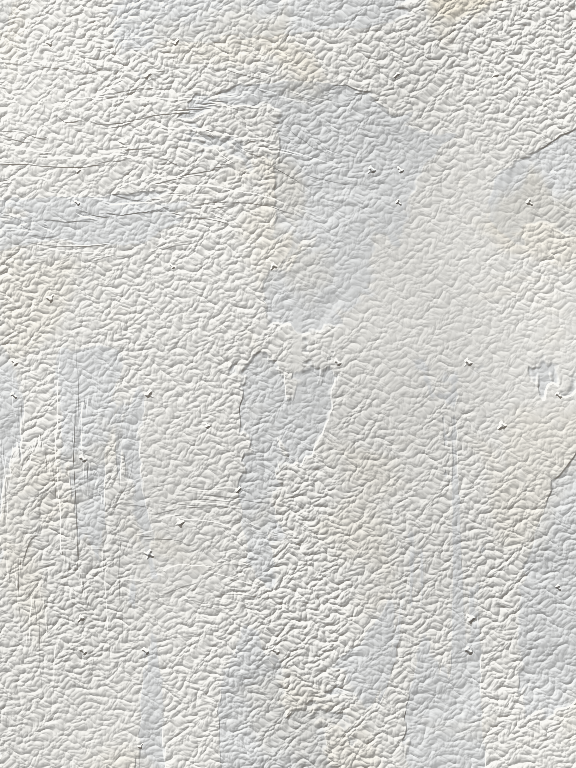
A Shadertoy shader for this texture:

```glsl
vec2 hash2(vec2 p) {
    vec3 q = fract(p.xyx * vec3(0.1031, 0.1030, 0.0973));
    q += dot(q, q.yzx + 33.33);
    return fract((q.xx + q.yz) * q.zy);
}

// Smooth cellular noise: squared distance to the nearest grain
float cells(vec2 p) {
    vec2 cell = floor(p), f = p - cell;
    float sum = 0.0;
    for (int y = -1; y <= 1; y++)
    for (int x = -1; x <= 1; x++) {
        vec2 o = vec2(x, y);
        vec2 d = o + hash2(cell + o + 50.0) - f;
        sum += exp(-10.0 * dot(d, d));
    }
    return -log(sum + 1e-5) / 10.0;
}

// Layered, warped sines, roughly -0.7 to 0.7
float waves(vec2 p) {
    float sum = 0.0, amp = 0.5;
    for (int i = 0; i < 6; i++) {
        p = mat2(0.8, 0.6, -0.6, 0.8) * p * 1.7 + 1.3;
        p += 0.6 * sin(p.yx * 1.1 + 0.7);
        sum += amp * sin(p.x) * cos(p.y);
        amp *= 0.55;
    }
    return sum;
}

float blob(vec2 p, vec2 centre, vec2 radius) {
    return 1.0 - smoothstep(0.3, 1.0, length((p - centre) / radius));
}

// Places where the top coat is missing: upright below, lying above
float recess(vec2 p) {
    float upright = waves(p * vec2(13.0, 4.0));
    float lying = waves(p * vec2(5.0, 9.0) + 4.0);
    float n = mix(upright, lying, smoothstep(0.4, 0.65, p.y));
    n += 0.12 * (cells(p * 60.0) - 0.15);
    return smoothstep(-0.03, 0.03, n - 0.14);
}

float roughness(vec2 p) {
    float r = 0.85 + 0.6 * waves(p * vec2(7.0, 4.0) + 2.0);
    r += 0.35 * smoothstep(0.8, 1.0, p.y);
    r += 0.4 * blob(p, vec2(0.38, 0.1), vec2(0.12, 0.4));
    r += 0.4 * blob(p, vec2(0.1, 0.32), vec2(0.11, 0.26));
    r -= 0.45 * blob(p, vec2(0.66, 0.6), vec2(0.24, 0.35));
    return clamp(r, 0.35, 1.4);
}

float height(vec2 p) {
    float hollow = recess(p);

    // Sandy grain
    vec2 q = p + 0.002 * sin(p.yx * 170.0 + 3.0 * sin(p * 61.0));
    float grain = cells(q * vec2(125.0, 145.0)) / 135.0 * 0.25
                + cells(q.yx * 250.0) / 250.0 * 0.14;
    float h = -grain * roughness(p) * mix(1.0, 0.65, hollow);

    // Broken ledges around the hollows
    h -= 0.0015 * hollow * smoothstep(-0.15, 0.35, waves(p * 6.0 + 9.0));

    // Trowel drags: lying at upper left, upright at lower left
    vec2 s = vec2(p.x, p.y + 0.2 * p.x * p.x + 0.01 * sin(p.x * 17.0));
    float lying = blob(p, vec2(0.17, 0.8), vec2(0.36, 0.2))
                + 0.5 * blob(p, vec2(0.25, 0.28), vec2(0.2, 0.17));
    float upright = blob(p, vec2(0.08, 0.32), vec2(0.12, 0.28));
    h += 0.0009 * lying * smoothstep(0.02, 0.14, waves(s * vec2(12.0, 42.0)));
    h += 0.0011 * upright * smoothstep(0.0, 0.14, waves(p * vec2(45.0, 9.0) + 5.0));

    // Scattered crumbs
    vec2 cell = floor(p * 24.0);
    vec2 rnd = hash2(cell + 7.0);
    vec2 d = (fract(p * 24.0) - 0.3 - 0.4 * rnd.yx) / 24.0;
    d += 0.0015 * sin(p.yx * 700.0);
    float size = 0.0025 + 0.0035 * rnd.y;
    h += 0.004 * step(0.91, rnd.x) * (1.0 - smoothstep(0.2, 1.0, length(d) / size));
    return h;
}

void mainImage(out vec4 fragColor, in vec2 fragCoord) {
    vec2 p = fragCoord / iResolution.y;

    // Raking light from the upper left
    float reach = 0.0012;
    float slope = (height(p) - height(p + reach * vec2(-0.45, 0.89))) / reach;
    float shade = slope > 0.0 ? 0.2 * (1.0 - exp(-slope * 5.5))
                              : -0.42 * (1.0 - exp(slope * 2.6));

    // Slow changes of tone, and one pale wiped streak
    float hollow = recess(p);
    float tone = 0.825 + 0.05 * waves(p * 4.0 + 6.0) - 0.025 * hollow;
    tone += 0.05 * blob(p, vec2(0.1, 1.0), vec2(0.5, 0.5));
    float streak = smoothstep(0.008, 0.004, abs(p.x - 0.387))
                 * smoothstep(0.43, 0.5, p.y) * smoothstep(0.63, 0.58, p.y);
    shade *= 1.0 - 0.6 * streak;
    tone += 0.015 * streak;

    // Warm coat, cool hollows, faint tan stains
    vec3 tint = mix(vec3(1.005, 1.0, 0.98), vec3(0.99, 1.0, 1.005), 0.7 * hollow);
    float stain = smoothstep(0.15, 0.5, waves(p * 8.0 + 15.0))
                * (0.35 + 0.65 * smoothstep(0.6, 0.9, p.y) * smoothstep(0.25, 0.5, p.x));
    tint *= mix(vec3(1.0), vec3(0.98, 0.95, 0.89), 0.7 * stain);
    tint = mix(tint, tint * vec3(1.02, 0.98, 0.94), smoothstep(0.2, 0.4, -shade));

    vec3 colour = tint * (tone + shade);
    fragColor = vec4(min(colour, vec3(0.985, 0.98, 0.965)), 1.0);
}
```
